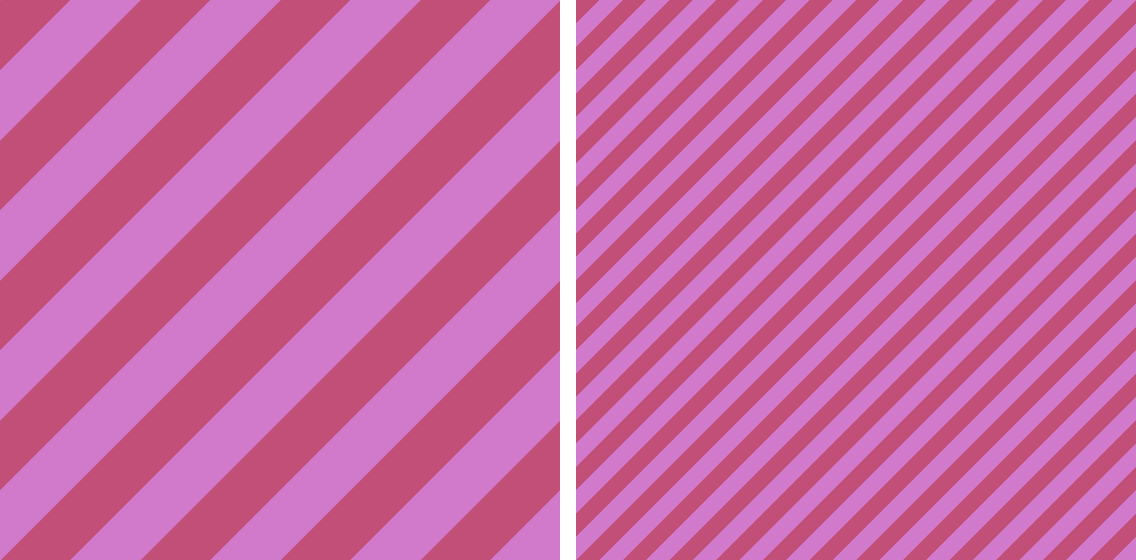
Left, the tile; right, the same tile 3 across and 3 down.
This pattern is drawn by a three.js fragment shader. Its source:

```glsl
// Even two-colour diagonal stripes rising to the right.
// A wrapped diagonal coordinate gives the distance to each band's edge,
// which is smoothed over one pixel. Whole repeats make the square tile.

#define REPEATS 4.0
#define BAND_WIDTH 0.496
#define BAND_CENTER 0.254
#define ROSE vec3(0.757, 0.31, 0.47)
#define ORCHID vec3(0.82, 0.48, 0.80)

varying vec2 vUv;

// Signed distance to the band edge in periods, negative inside.
float bandDistance(float phase) {
  float fromCenter = abs(fract(phase - BAND_CENTER + 0.5) - 0.5);
  return fromCenter - 0.5 * BAND_WIDTH;
}

void main() {
  // Diagonal phase: one unit per stripe pair.
  float phase = REPEATS * (vUv.x - vUv.y);

  // Size of one pixel in periods, taken before wrapping.
  float pixel = max(REPEATS * fwidth(vUv.x), 1e-5);
  float rose = clamp(0.5 - bandDistance(phase) / pixel, 0.0, 1.0);

  gl_FragColor = vec4(mix(ORCHID, ROSE, rose), 1.0);
}
```
